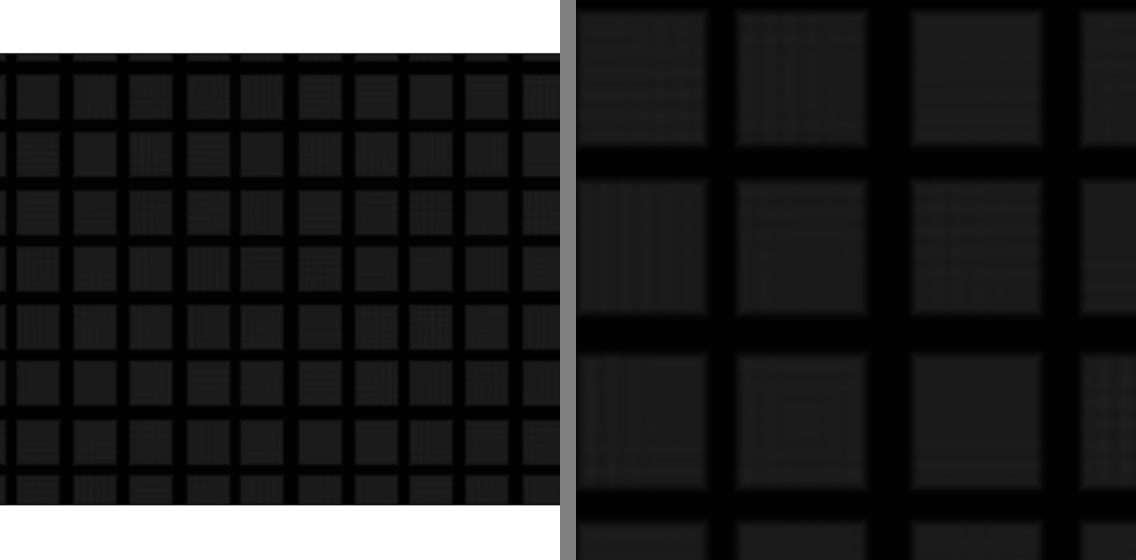
Left, the full canvas; right, a detail of the centre.
Give the GLSL for this pattern, as a Shadertoy shader.

```glsl
// A dark grid of soft-edged charcoal squares between two plain white bands.
// Each cell is a blurred box distance with slight line drift and faint woven
// ripples; columns wrap across the sides and the white bands join vertically.

const float COLUMNS = 10.0;                     // whole repeats across
const vec2 PITCH = vec2(1.0 / COLUMNS, 0.1025); // cell spacing
const vec2 FIRST_CENTER = vec2(0.070, 0.1093);  // lower left cell
const vec2 HALF_SIZE = vec2(0.0380, 0.0396);    // half of one square
const float BLUR = 0.0042;                      // softness of square edges
const float DRIFT = 0.0025;                     // shift of whole rows and columns
const float BAND_BOTTOM = 0.0977;
const float BAND_TOP = 0.9050;
const float RIM = 0.0030;                       // dark line beside the white
const float RIPPLE_COUNT = 8.0;                 // ripples per cell
const float RIPPLE_STRENGTH = 0.008;
const float TONE_VARIATION = 0.005;
const vec3 SQUARE_COLOR = vec3(0.104);
const vec3 LINE_COLOR = vec3(0.008);
const vec3 WHITE = vec3(1.0);
const float TAU = 6.2831853;

float hash(vec2 p) {
    return fract(sin(dot(p, vec2(127.1, 311.7))) * 43758.5453);
}

float boxDistance(vec2 p, vec2 halfSize) {
    vec2 d = abs(p) - halfSize;
    return length(max(d, 0.0)) + min(max(d.x, d.y), 0.0);
}

// Faint vertical and horizontal threads, different in every cell
float weave(vec2 local, vec2 id) {
    vec2 phase = TAU * vec2(hash(id + 3.1), hash(id + 7.7));
    vec2 strength = vec2(hash(id + 11.3), hash(id + 17.9));
    vec2 t = local / PITCH;
    vec2 wave = sin(TAU * RIPPLE_COUNT * t + phase);
    vec2 fade = 0.5 + 0.5 * sin(TAU * t + phase.yx);
    return dot(wave * fade, strength);
}

vec3 gridColor(vec2 uv, float pixel) {
    // Cell index, with columns wrapped so both sides agree
    vec2 grid = (uv - FIRST_CENTER) / PITCH;
    vec2 id = floor(grid + 0.5);
    vec2 local = (grid - id) * PITCH;
    id.x = mod(id.x, COLUMNS);

    // Lines are slightly uneven: each row and column drifts as a whole
    vec2 drift = vec2(hash(vec2(id.x, 41.0)), hash(vec2(67.0, id.y))) - 0.5;
    local -= 2.0 * DRIFT * drift;

    float soft = max(BLUR, pixel);
    float cover = 1.0 - smoothstep(-soft, soft, boxDistance(local, HALF_SIZE));
    float tone = TONE_VARIATION * (hash(id) - 0.5)
               + RIPPLE_STRENGTH * weave(local, id);
    return mix(LINE_COLOR, SQUARE_COLOR + tone, cover);
}

void mainImage(out vec4 fragColor, in vec2 fragCoord) {
    vec2 uv = fragCoord / iResolution.xy;
    float pixel = 1.0 / min(iResolution.x, iResolution.y);

    // Distance into the dark area, positive inside
    float inside = min(uv.y - BAND_BOTTOM, BAND_TOP - uv.y);
    vec3 color = gridColor(uv, pixel);
    color = mix(LINE_COLOR, color, smoothstep(0.0, RIM + pixel, inside));
    color = mix(WHITE, color, smoothstep(-pixel, pixel, inside));

    fragColor = vec4(color, 1.0);
}
```
